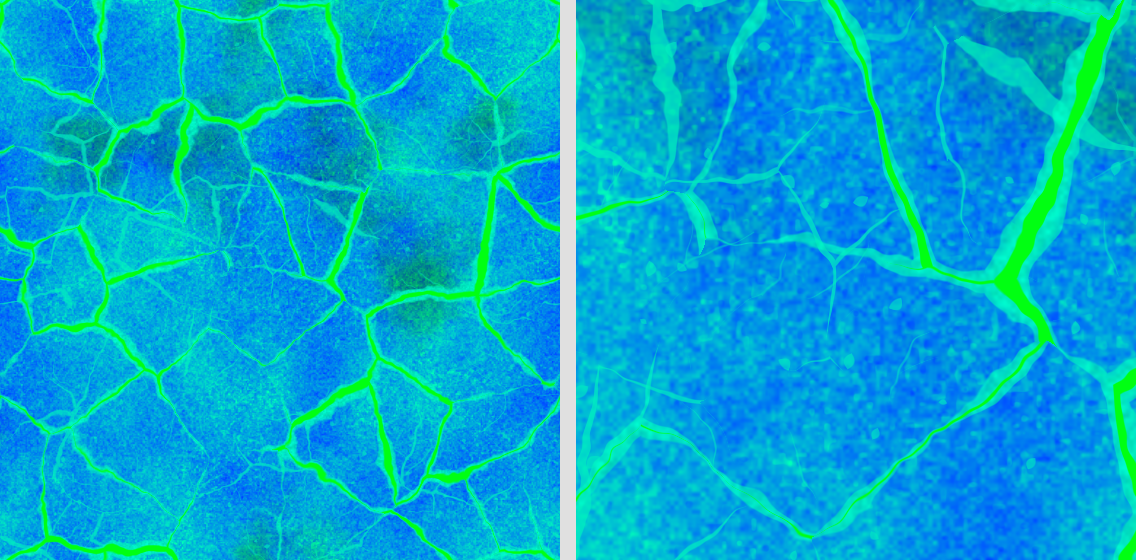
Left: the whole. Right: its middle third, enlarged.
Give the GLSL for this texture, as a WebGL 2 fragment shader.

```glsl
#version 300 es
precision highp float;
// Tiling web of glowing green veins with teal rims over mottled, grainy blue.

uniform vec2 u_resolution;
out vec4 fragColor;

const vec3 VEIN_GREEN = vec3(0.0, 1.0, 0.07);
const vec3 RIM_TEAL = vec3(0.0, 0.94, 0.75);

// Three random values for a grid cell that repeats every n cells.
vec3 hash3(vec2 cell, float n, float seed) {
  vec2 wrapped = floor(mod(cell + 0.5, n));
  uvec3 v = uvec3(wrapped, seed) * 1664525u + 1013904223u;
  v.x += v.y * v.z; v.y += v.z * v.x; v.z += v.x * v.y;
  v ^= v >> 16u;
  v.x += v.y * v.z; v.y += v.z * v.x; v.z += v.x * v.y;
  return vec3(v >> 8u) / 16777216.0;
}

// Wrapping value noise with n cells across, three channels.
vec3 noise3(vec2 p, float n, float seed) {
  vec2 c = floor(p * n), f = fract(p * n);
  f = f * f * (3.0 - 2.0 * f);
  vec3 low = mix(hash3(c, n, seed), hash3(c + vec2(1, 0), n, seed), f.x);
  vec3 high = mix(hash3(c + vec2(0, 1), n, seed), hash3(c + 1.0, n, seed), f.x);
  return mix(low, high, f.y);
}

vec3 fbm3(vec2 p, float n, float seed) {
  vec3 sum = vec3(0.0);
  float amp = 0.5;
  for (int i = 0; i < 6; i++) {
    sum += amp * noise3(p, n, seed + float(i));
    n *= 2.0;
    amp *= 0.6;
  }
  return sum / 1.19;
}

// Cell borders; returns signed insides of the rim (x) and the core (y).
vec2 veins(vec2 p, float n, float seed, vec2 widths, float flow) {
  vec2 base = floor(p * n), home = base, toHome = vec2(9.0);
  for (int i = 0; i < 9; i++) {
    vec2 cell = base + vec2(i % 3, i / 3) - 1.0;
    vec2 r = cell + hash3(cell, n, seed).xy - p * n;
    if (dot(r, r) < dot(toHome, toHome)) { toHome = r; home = cell; }
  }
  vec2 homeId = floor(mod(home + 0.5, n)), inside = vec2(-1.0);
  for (int i = 0; i < 25; i++) {
    vec2 cell = home + vec2(i % 5, i / 5) - 2.0;
    if (cell == home) continue;
    vec2 r = cell + hash3(cell, n, seed).xy - p * n;
    float d = dot(0.5 * (toHome + r), normalize(r - toHome)) / n;
    vec2 pairId = homeId + floor(mod(cell + 0.5, n));
    float edge = hash3(pairId, 2.0 * n, seed + 1.0).x;
    float s = clamp(flow + 0.65 * (edge - 0.5), 0.0, 1.0);
    vec2 reach = mix(vec2(-0.002, -0.001), widths, vec2(s, smoothstep(0.25, 1.0, s)));
    inside = max(inside, reach - d);
  }
  return inside;
}

// Scattered bent strokes with pointed ends; returns the signed inside.
float strokes(vec2 p, float n, float seed, float len, float radius, float density) {
  float inside = -1.0;
  for (int i = 0; i < 9; i++) {
    vec2 cell = floor(p * n) + vec2(i % 3, i / 3) - 1.0;
    vec3 place = hash3(cell, n, seed), shape = hash3(cell, n, seed + 1.0);
    if (shape.y > density) continue;
    float a = 6.2832 * place.z, size = 0.35 + 0.65 * shape.x;
    vec2 q = p - (cell + place.xy) / n;
    q = mat2(cos(a), -sin(a), sin(a), cos(a)) * q;
    q.y += (shape.z - 0.5) * q.x * q.x / len;
    float along = abs(q.x) / (len * size);
    inside = max(inside, radius * size * (1.0 - along * along) - abs(q.y));
  }
  return inside;
}

float cover(float inside, float blur) {
  return smoothstep(-blur, blur, inside);
}

void main() {
  vec2 p = gl_FragCoord.xy / u_resolution;
  float px = 1.0 / u_resolution.y;

  // Mottled ground with fine grain and green stains.
  vec3 cloud = fbm3(p, 7.0, 10.0);
  float grain = noise3(p, 384.0, 20.0).x + noise3(p, 210.0, 21.0).x - 1.0;
  float lace = smoothstep(0.6, 0.9, noise3(p, 230.0, 22.0).x) * smoothstep(0.4, 0.62, cloud.z);
  float pit = smoothstep(0.78, 0.95, noise3(p, 150.0, 23.0).y);
  float tone = 0.615 + 0.63 * (cloud.x - 0.5) + 0.2 * grain + 0.16 * lace - 0.1 * pit;
  float stain = smoothstep(0.55, 0.85, fbm3(p, 4.0, 30.0).y);
  vec3 color = vec3(0.0, tone, 0.93 - 0.42 * (tone - 0.51));
  color += stain * vec3(0.0, 0.0, -0.4);

  // Wandering, jagged path for all veins.
  vec2 path = p + 0.05 * (noise3(p, 7.0, 40.0).xy - 0.5);
  path += 0.014 * (noise3(p, 30.0, 41.0).xy - 0.5);
  path += 0.004 * (noise3(p, 110.0, 42.0).xy - 0.5);

  // Side branches, hairlines, scratches and small flecks.
  float branchFlow = 1.5 * noise3(p, 8.0, 50.0).x - 0.55;
  float branch = veins(path, 9.0, 51.0, vec2(0.0045, -1.0), branchFlow).x;
  float hairFlow = 1.5 * noise3(p, 12.0, 55.0).x - 0.65;
  float hair = veins(path, 19.0, 56.0, vec2(0.0016, -1.0), hairFlow).x;
  float scratch = strokes(path, 11.0, 60.0, 0.04, 0.0014, 0.7);
  float fleck = strokes(p, 28.0, 62.0, 0.0055, 0.0036, 0.4);
  color = mix(color, RIM_TEAL, 0.4 * cover(hair, px));
  color = mix(color, RIM_TEAL, 0.5 * cover(scratch, px));
  color = mix(color, RIM_TEAL, 0.6 * cover(fleck, px));
  color = mix(color, RIM_TEAL, 0.7 * cover(branch, px));

  // Main veins: ragged, lobed teal rim around a bright core.
  float flow = 0.12 + 0.92 * noise3(p, 5.0, 70.0).x;
  float lobe = noise3(p, 34.0, 71.0).x, swell = noise3(p, 22.0, 72.0).y;
  float ragged = 0.004 * (noise3(p, 90.0, 74.0).x - 0.5);
  vec2 widths = vec2(0.005 + 0.015 * lobe + ragged, 0.0025 + 0.0052 * swell);
  vec2 vein = veins(path, 6.0, 73.0, widths, flow);
  float rimAlpha = 0.72 + 0.22 * smoothstep(0.0, 0.006, vein.x);
  color = mix(color, RIM_TEAL + 0.08 * grain, rimAlpha * cover(vein.x, 1.3 * px));
  color = mix(color, VEIN_GREEN, cover(vein.y, px));

  fragColor = vec4(0.0, clamp(color.gb, 0.0, 1.0), 1.0);
}
```
